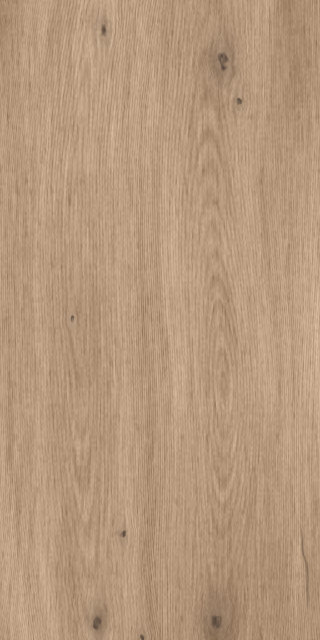
A Shadertoy shader for this texture:

```glsl
// Pale limed oak board: fine upright grain, two cathedral figures and small knots.

float hash(vec2 p) {
    vec3 q = fract(vec3(p.xyx) * 0.1031);
    q += dot(q, q.yzx + 33.33);
    return fract((q.x + q.y) * q.z);
}

float noise(vec2 p) {
    vec2 i = floor(p), f = fract(p);
    f = f * f * (3.0 - 2.0 * f);
    return mix(mix(hash(i), hash(i + vec2(1, 0)), f.x),
               mix(hash(i + vec2(0, 1)), hash(i + vec2(1, 1)), f.x), f.y);
}

// Noise centred on zero
float vary(vec2 p) { return noise(p + 40.0) - 0.5; }

// Knot centre and radius
const vec3 KNOTS[8] = vec3[8](
    vec3(0.325, 1.905, 0.015), vec3(0.695, 1.808, 0.020),
    vec3(0.745, 1.685, 0.011), vec3(0.227, 1.003, 0.009),
    vec3(0.385, 0.330, 0.011), vec3(0.305, 0.055, 0.017),
    vec3(0.675, 0.055, 0.021), vec3(0.445, 0.008, 0.010));

void mainImage(out vec4 fragColor, in vec2 fragCoord) {
    vec2 p = fragCoord / iResolution.x;
    vec2 g = p;

    // Knots push the grain aside and leave a dark core in a soft halo
    float core = 0.0, halo = 0.0;
    for (int i = 0; i < 8; i++) {
        vec3 k = KNOTS[i];
        vec2 d = p - k.xy;
        d += 0.9 * k.z * vec2(vary(p * 70.0), vary(p * 60.0 + 9.0));
        d.y *= 0.6;
        float r2 = dot(d, d) / (k.z * k.z);
        g.x -= 0.7 * (p.x - k.x) * exp(-r2 * 0.12);
        core += smoothstep(0.75, 0.1, r2);
        halo += exp(-r2 * 0.22) * smoothstep(0.0, 0.022, k.z);
    }

    // Slow wander of the grain
    g.x += 0.035 * vary(p * vec2(3.0, 1.3)) + 0.006 * vary(p * vec2(9.0, 4.0));

    // Long nested ovals around two wandering hearts
    float leftX = g.x - 0.24 - 0.08 * (p.y - 1.0) * (p.y - 1.0);
    float rightX = g.x - 0.68 - 0.015 * sin(3.0 * p.y);
    float rise = p.y - 0.8;
    float leftRing = length(vec2(leftX, 0.06 * (p.y - 1.35)));
    float rightRing = length(vec2(rightX, 0.22 * rise / (1.0 + abs(rise))));
    float ring = min(leftRing, rightRing);
    float heart = exp(-ring * ring * 160.0);

    // Growth rings, closer and crisper towards the middle of the board
    float phase = ring * 82.0 + 170.0 * ring * ring + 1.2 * vary(vec2(ring * 18.0, p.y));
    float wave = sin(6.2832 * phase);
    float strength = 0.006 + 0.026 * noise(vec2(ring * 14.0 + 3.0, p.y));
    strength += 0.010 * exp(-pow((p.x - 0.48) / 0.10, 2.0));
    float tone = strength * (wave - 0.35 * wave * wave + 0.17);

    // Broad shades and long streaks
    tone += 0.070 * vary(p * vec2(5.0, 1.1));
    tone += 0.050 * vary(vec2(g.x * 13.0, p.y * 0.9 + 5.0));
    tone += 0.060 * vary(vec2(ring * 38.0 + 8.0 * step(rightRing, leftRing), p.y));

    // Long fibres, hair lines and crisp specks
    tone += 0.055 * vary(vec2(g.x * 170.0, p.y * 5.0));
    tone += 0.060 * vary(vec2(g.x * 256.0, p.y * 14.0));
    tone += 0.060 * vary(p * vec2(256.0, 120.0));
    float pores = smoothstep(0.70, 0.95, noise(vec2(g.x * 240.0, p.y * 30.0 + 7.0)));
    tone -= 0.050 * pores;

    // Pale lime caught in the open grain
    float lime = smoothstep(0.62, 0.92, noise(vec2(ring * 190.0 + 5.0, p.y * 8.0)));
    tone += lime * (0.012 + 0.045 * heart);
    tone -= 0.010 * heart;

    // Gentle shading towards the top and the left edge
    tone += 0.006 - 0.028 * smoothstep(1.1, 2.0, p.y) * (1.0 - 0.6 * p.x);
    tone -= 0.025 * smoothstep(0.14, 0.0, p.x);

    vec3 color = vec3(0.713, 0.597, 0.487) + tone * vec3(1.0, 1.0, 0.95);

    // Thin dark split near the lower right edge
    float splitX = 0.935 + 0.025 * sin(p.y * 9.0) + 0.012 * vary(vec2(p.y * 18.0, 2.0));
    float split = smoothstep(0.006, 0.0, abs(p.x - splitX));
    split *= smoothstep(0.06, 0.16, p.y) * smoothstep(0.40, 0.28, p.y);
    color *= 1.0 - 0.22 * split;

    // Grey-brown knots with ragged hearts
    color *= 1.0 - vec3(0.14, 0.14, 0.13) * min(halo, 1.0);
    float ragged = 0.25 + 0.75 * noise(p * vec2(150.0, 75.0));
    color = mix(color, vec3(0.32, 0.26, 0.22), min(core * ragged, 0.85));

    fragColor = vec4(clamp(color, 0.0, 1.0), 1.0);
}
```
